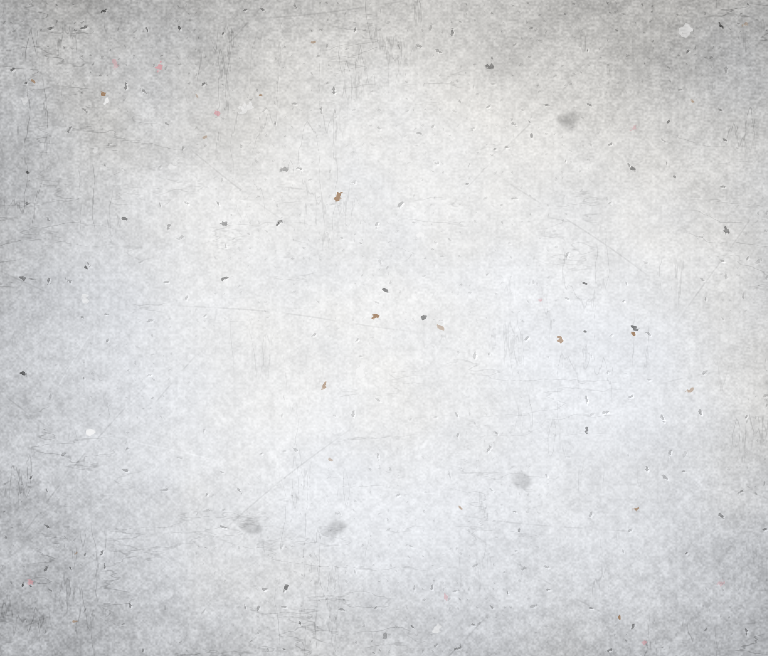
Write a Shadertoy shader that draws this texture.

```glsl
// Pale worn concrete wall with vignette, fine grain, pits, scratches, stains and paint flecks.
#define CENTER_TONE 0.922
#define EDGE_TONE 0.675
#define MOTTLE 0.13
#define GRAIN 0.085
#define PIT_DARK 0.40
#define CRACK_DARK 0.10
#define SCRATCH_DARK 0.05
#define SCRATCHES 26
#define STAINS 4
#define RUST vec3(0.58, 0.43, 0.30)
#define PINK vec3(0.86, 0.60, 0.63)
#define CHIP vec3(0.97, 0.97, 0.97)

float hash(vec2 p) {
    return fract(sin(dot(p, vec2(127.1, 311.7))) * 43758.55);
}

vec2 hash2(vec2 p) {
    return vec2(hash(p), hash(p + 37.3));
}

float noise(vec2 p) {
    vec2 i = floor(p), f = fract(p);
    f = f * f * (3.0 - 2.0 * f);
    return mix(mix(hash(i), hash(i + vec2(1, 0)), f.x),
               mix(hash(i + vec2(0, 1)), hash(i + vec2(1, 1)), f.x), f.y);
}

float fbm(vec2 p) {
    float sum = 0.0, amp = 0.5;
    for (int i = 0; i < 5; i++) {
        sum += amp * noise(p);
        p = mat2(1.6, 1.2, -1.2, 1.6) * p + 5.7;
        amp *= 0.5;
    }
    return sum / 0.97;
}

vec2 rotate(vec2 p, float a) {
    float c = cos(a), s = sin(a);
    return vec2(c * p.x + s * p.y, c * p.y - s * p.x);
}

// Ragged flecks, at most one per grid cell; radius is a fraction of the cell
float flecks(vec2 p, float cells, float chance, float radius, float stretch, float seed) {
    vec2 g = p * cells, id = floor(g) + seed;
    if (hash(id) > chance) return 0.0;
    vec2 q = fract(g) - 0.5 - (hash2(id + 3.1) - 0.5) * 0.5;
    q = rotate(q, 6.283 * hash(id + 8.4));
    q.y *= stretch;
    float r = radius * mix(0.4, 1.0, hash(id + 5.9));
    float d = length(q) - r + (noise(g * 2.2 / radius + seed) - 0.5) * r * 1.3;
    float soft = cells / iResolution.y;
    return (1.0 - smoothstep(-soft, soft, d)) * mix(0.35, 1.0, hash(id + 1.7));
}

// Broken hairlines along the level sets of a stretched noise
float cracks(vec2 p, vec2 scale, float seed) {
    float level = abs(fbm(p * scale + seed) - 0.5);
    float mask = smoothstep(0.52, 0.72, fbm(p * 9.0 + seed * 1.7));
    return (1.0 - smoothstep(0.0, 0.022, level)) * mask;
}

// Thin straight line that fades towards both ends
float scratch(vec2 p, vec2 mid, float angle, float halfLength) {
    vec2 q = rotate(p - mid, angle);
    q.y += 0.004 * sin(q.x * 14.0 + mid.x * 40.0);
    float width = max(0.0014, 1.0 / iResolution.y);
    float line = 1.0 - smoothstep(0.2 * width, 1.3 * width, abs(q.y));
    return line * (1.0 - smoothstep(0.4, 1.0, abs(q.x) / halfLength));
}

void mainImage(out vec4 fragColor, in vec2 fragCoord) {
    vec2 uv = fragCoord / iResolution.xy;
    vec2 p = fragCoord / iResolution.y;
    float aspect = iResolution.x / iResolution.y;

    // Bright middle and darker, uneven border
    float cloud = fbm(p * 3.2 + 2.0);
    float edge = length((uv - vec2(0.53, 0.47)) * vec2(0.96, 1.04));
    edge = smoothstep(0.22, 0.76, edge + (cloud - 0.5) * 0.1);
    float tone = mix(CENTER_TONE, EDGE_TONE, edge);

    // Mottling and fine grain, stronger near the border
    float rough = mix(0.55, 1.15, edge);
    tone += (fbm(p * vec2(9.0, 13.0) + 11.0) - 0.5) * MOTTLE * rough;
    tone += (fbm(p * 75.0 + 4.0) - 0.5) * MOTTLE * rough;
    tone += (noise(p * 260.0) + noise(p * 390.0 + 9.0) - 1.0) * GRAIN * rough;

    // Hairline cracks, lying and standing
    tone -= CRACK_DARK * rough * cracks(p, vec2(9.0, 34.0), 3.0);
    tone -= CRACK_DARK * rough * cracks(p, vec2(38.0, 8.0), 21.0);

    // Long scratches, mostly shallow, some pale
    for (int i = 0; i < SCRATCHES; i++) {
        vec2 id = vec2(float(i), 4.3);
        vec2 mid = hash2(id) * vec2(aspect, 1.0);
        float angle = (hash(id + 6.0) - 0.4) * 1.7;
        float side = hash(id + 2.0) < 0.7 ? -1.0 : 0.6;
        float worn = smoothstep(0.25, 0.6, noise(p * 40.0 + float(i)));
        tone += side * SCRATCH_DARK * worn * scratch(p, mid, angle, mix(0.04, 0.24, hash(id + 9.0)));
    }

    // Soft round grey stains
    for (int i = 0; i < STAINS; i++) {
        vec2 id = vec2(float(i), 17.9);
        vec2 mid = mix(vec2(0.15), vec2(0.85), hash2(id)) * vec2(aspect, 1.0);
        float d = length(p - mid) + (fbm(p * 60.0) - 0.5) * 0.018;
        tone -= 0.13 * (1.0 - smoothstep(0.006, 0.019, d)) * mix(0.6, 1.2, fbm(p * 110.0));
    }

    // Pits: dense fine ones, then larger ones with a lit rim
    float patchy = smoothstep(0.35, 0.65, fbm(p * 5.0 + 30.0));
    tone -= 0.42 * PIT_DARK * rough * patchy * flecks(p, 75.0, 0.35, 0.20, 1.8, 1.0);
    float pit = flecks(p, 34.0, 0.17, 0.17, 2.4, 40.0);
    float rim = flecks(p + vec2(-0.002, 0.002), 34.0, 0.17, 0.17, 2.4, 40.0);
    tone += 0.08 * max(rim - pit, 0.0) - PIT_DARK * 0.7 * rough * pit;
    tone -= PIT_DARK * flecks(p, 13.0, 0.14, 0.085, 2.0, 70.0);

    // Cool base with warm drifts towards the top
    float warmth = smoothstep(0.3, 0.75, fbm(p * 2.3 + 50.0) + 0.35 * (uv.y - 0.5));
    vec3 color = tone * mix(vec3(0.989, 1.0, 1.018), vec3(1.006, 1.0, 0.986), warmth);

    // Rust, pink paint and white chips
    color = mix(color, RUST, 0.8 * flecks(p, 11.0, 0.12, 0.075, 1.8, 90.0));
    color = mix(color, PINK, 0.8 * flecks(p, 14.0, 0.06, 0.09, 1.4, 120.0));
    color = mix(color, CHIP, 0.9 * flecks(p, 10.0, 0.10, 0.10, 1.2, 150.0));

    fragColor = vec4(clamp(color, 0.0, 1.0), 1.0);
}
```
